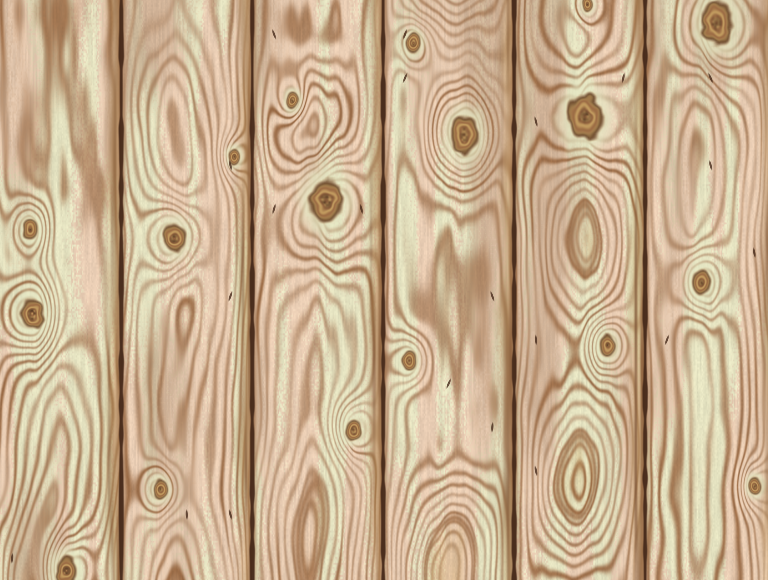
This texture is drawn by a Shadertoy shader. Its source:

```glsl
const vec3 PINK = vec3(.92, .81, .71);
const vec3 PALE = vec3(.90, .91, .77);
const vec3 TAN = vec3(.76, .64, .53);
const vec3 OCHRE = vec3(.77, .62, .38);
const vec3 BROWN = vec3(.60, .41, .26);
const vec3 DARK = vec3(.27, .16, .10);

float hash(vec2 p) {
    vec3 q = fract(p.xyx * .1031);
    q += dot(q, q.yzx + 33.33);
    return fract((q.x + q.y) * q.z);
}

float noise(vec2 p) {
    vec2 i = floor(p), f = fract(p);
    f = f * f * (3. - 2. * f);
    return mix(mix(hash(i), hash(i + vec2(1, 0)), f.x),
               mix(hash(i + vec2(0, 1)), hash(i + vec2(1, 1)), f.x), f.y);
}

// Knot k of a plank: xy = centre, z = radius, in plank widths
vec3 knotAt(float plank, float k) {
    vec2 seed = vec2(plank * 7. + 3., k * 13. + 5.);
    float x = mix(.5, hash(seed), k > 0. ? .8 : .4);
    float y = mod(1.7 + .42 * plank + .5 * hash(seed + 31.) - 1.75 * k, 4.43);
    return vec3(x, y, (.085 + .05 * hash(seed + 67.)) / (1. + .6 * k));
}

// Ochre heart with fine rings, a dark rim and a pale halo
vec3 paintKnot(vec3 col, vec2 d, float size, float seed) {
    float e = length(d / vec2(1, 1.35)) / size;
    e += .3 * (noise(d * 18. + seed) - .5);
    float aa = fwidth(e) + .08;
    col = mix(col, PALE, .75 * smoothstep(2.1, 1., e));
    vec3 heart = mix(OCHRE, BROWN, .5 + .4 * cos(e * 19.));
    heart = mix(heart, DARK, .85 * smoothstep(.5, .1, e) * noise(d * 45. + seed));
    heart = mix(heart, DARK, .55 * smoothstep(.22, 0., abs(e - .9)));
    return mix(col, heart, smoothstep(1. + aa, 1. - aa, e));
}

void mainImage(out vec4 fragColor, in vec2 fragCoord) {
    // Six planks across; one unit is one plank width
    vec2 q = fragCoord / iResolution.y / .2258 + vec2(.074, 0);
    float plank = floor(q.x);
    vec2 p = vec2(fract(q.x), q.y);
    float seed = plank * 17.3;

    // Growth rings: straight at the sides, pointed flames in the middle
    float heart = .46 + .16 * (hash(vec2(plank, 9)) - .5)
                + .14 * (noise(vec2(seed, p.y * .8)) - .5);
    float dx = p.x - heart + .05 * (noise(vec2(q.x * 6., p.y * 1.6)) - .5);
    float flame = noise(vec2(seed + 5., p.y * 1.05 + seed));
    float ring = sqrt(dx * dx + .005) + .42 * flame * exp(-dx * dx * 11.);
    for (float k = 0.; k < 3.; k++) {
        vec3 knot = knotAt(plank, k);
        float e = length((p - knot.xy) / vec2(1, 1.5)) / knot.z;
        ring += 3.4 * knot.z * exp(-e * e / 6.);
    }
    float phase = ring * 25. + .5 * noise(vec2(q.x * 14., p.y * 3.));

    // Pale sapwood patches and grey-tan weathering
    float streak = noise(vec2(q.x * 9., p.y * .8 + seed));
    float speck = noise(q * vec2(105, 65));
    float sap = smoothstep(.42, .7, streak + .3 * (speck - .5) + .2 * exp(-dx * dx * 18.) - .08);
    vec3 col = mix(PINK, PALE, .85 * sap);
    float worn = noise(vec2(q.x * 4. + 40., p.y * .7)) + .14 * smoothstep(2.6, 4.4, p.y)
               + .18 * smoothstep(1.1, .2, q.x);
    col = mix(col, TAN, .65 * smoothstep(.5, .95, worn + .25 * (speck - .5)));

    // Dark latewood lines of uneven strength
    float line = .5 + .5 * cos(6.2832 * phase);
    line *= line * smoothstep(1.1, .35, fwidth(phase));
    float strength = noise(vec2(phase * .8 + seed, p.y * 1.4));
    col = mix(col, mix(TAN, BROWN, .3 + .7 * strength), line * (.45 + .55 * strength));

    // Brown contour and ochre tint of the central flame
    float core = ring - .21;
    col = mix(col, OCHRE, .4 * smoothstep(.02, -.06, core) * noise(vec2(q.x * 22., p.y * 2.)));
    col = mix(col, BROWN, .75 * exp(-core * core * 5000.) * smoothstep(.2, .6, strength + .2));

    // Fine fibres and sawn roughness
    float fibre = noise(vec2(q.x * 85., p.y * 6.));
    col *= .93 + .08 * fibre + .05 * speck;

    // Resinous streaks along the right edge
    float edgeBand = smoothstep(.85, .98, p.x + .06 * (noise(vec2(seed, p.y * 2.)) - .5));
    float resin = noise(vec2(q.x * 42., p.y * 1.2));
    col = mix(col, mix(OCHRE, BROWN * .85, resin), edgeBand * (.35 + .6 * resin));

    for (float k = 0.; k < 3.; k++) {
        vec3 knot = knotAt(plank, k);
        col = paintKnot(col, p - knot.xy, knot.z, seed + k);
    }

    // Sparse small nicks
    vec2 cell = floor(q * 3.), nick = fract(q * 3.) - .5;
    nick.x += nick.y * (hash(cell + 3.) - .5);
    float mark = smoothstep(1.4, .6, length(nick / vec2(.025, .1)));
    col = mix(col, DARK, .8 * mark * step(.9, hash(cell + 71.)));

    // Dark seams with a ragged edge and a soft shadow
    float seam = min(p.x, 1. - p.x);
    float gap = .009 + .012 * noise(vec2(floor(q.x + .5) * 5., q.y * 9.));
    float px = 1. / (.2258 * iResolution.y);
    col = mix(col, BROWN, .5 * smoothstep(.055, .01, seam));
    col = mix(col, DARK, .95 * smoothstep(gap + px, gap - px, seam));

    fragColor = vec4(clamp(col, 0., 1.), 1);
}
```
